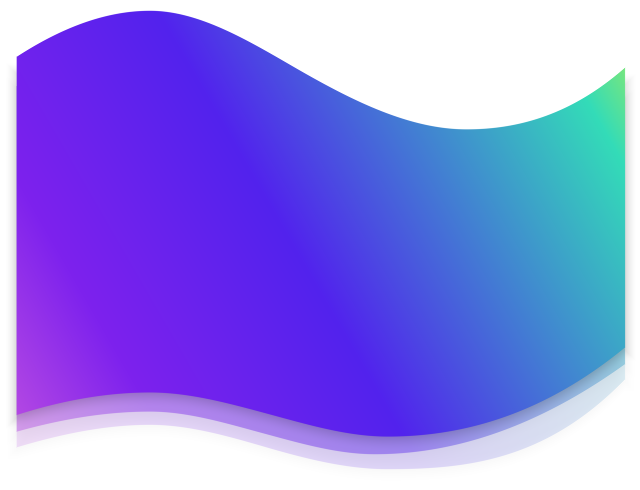
Reproduce this background procedurally as a WebGL 1 fragment shader.

```glsl
precision highp float;

uniform vec2 u_resolution;

const float LEFT = 0.034;
const float RIGHT = 1.2755;

// Cubic from point a to point b with the given end slopes
float hermite(float x, vec2 a, vec2 b, float slopeA, float slopeB) {
  float w = b.x - a.x;
  float t = clamp((x - a.x) / w, 0.0, 1.0);
  float s = 1.0 - t;
  return mix(a.y, b.y, t * t * (3.0 - 2.0 * t)) + w * t * s * (slopeA * s - slopeB * t);
}

// Wave through a crest, an inflection and a trough; slopes at start, inflection, end
float wave(float x, float startY, vec2 crest, vec2 mid, vec2 trough, float endY, vec3 slope) {
  if (x < crest.x) return hermite(x, vec2(LEFT, startY), crest, slope.x, 0.0);
  if (x < mid.x) return hermite(x, crest, mid, 0.0, slope.y);
  if (x < trough.x) return hermite(x, mid, trough, slope.y, 0.0);
  return hermite(x, trough, vec2(RIGHT, endY), 0.0, slope.z);
}

float topEdge(float x) {
  return wave(x, 0.884, vec2(0.306, 0.978), vec2(0.595, 0.866), vec2(0.952, 0.736),
              0.862, vec3(0.65, -0.58, 0.88));
}

float frontEdge(float x) {
  return wave(x, 0.153, vec2(0.306, 0.199), vec2(0.548, 0.155), vec2(0.791, 0.109),
              0.291, vec3(0.32, -0.27, 0.82));
}

float middleEdge(float x) {
  return wave(x, 0.119, vec2(0.306, 0.160), vec2(0.536, 0.116), vec2(0.765, 0.073),
              0.257, vec3(0.28, -0.27, 0.72));
}

float backEdge(float x) {
  return wave(x, 0.087, vec2(0.306, 0.133), vec2(0.544, 0.087), vec2(0.791, 0.0425),
              0.226, vec3(0.30, -0.29, 1.03));
}

// Signed bound of a ribbon between two edges, negative inside
float ribbon(vec2 p, float top, float bottom) {
  return max(max(LEFT - p.x, p.x - RIGHT), max(p.y - top, bottom - p.y));
}

// Diagonal gradient from orchid to lime
vec3 spectrum(vec2 p) {
  float d = dot(p, vec2(0.866, 0.5));
  vec3 c = mix(vec3(0.70, 0.28, 0.89), vec3(0.49, 0.13, 0.93), clamp((d - 0.105) / 0.242, 0.0, 1.0));
  c = mix(c, vec3(0.32, 0.135, 0.93), clamp((d - 0.347) / 0.422, 0.0, 1.0));
  c = mix(c, vec3(0.20, 0.86, 0.72), clamp((d - 0.769) / 0.666, 0.0, 1.0));
  return mix(c, vec3(0.46, 0.90, 0.50), clamp((d - 1.435) / 0.10, 0.0, 1.0));
}

// Soft shadow, then a translucent fill
vec3 layer(vec3 base, vec3 fill, float dist, float shadowDist, float shade, float alpha) {
  float aa = 0.7 / u_resolution.y;
  base *= 1.0 - shade * (1.0 - smoothstep(-0.025, 0.025, shadowDist));
  return mix(base, fill, alpha * (1.0 - smoothstep(-aa, aa, dist)));
}

void main() {
  vec2 p = gl_FragCoord.xy / u_resolution * vec2(1.306, 1.0);
  vec2 q = p + vec2(0.0, 0.005);
  vec3 fill = spectrum(p);
  float top = topEdge(p.x);
  float front = frontEdge(p.x);
  float middle = middleEdge(p.x);
  float back = backEdge(p.x);

  // Back to front, each ribbon shorter and more opaque
  vec3 color = vec3(1.0);
  color = layer(color, fill, ribbon(p, top - 0.06, back), ribbon(q, top - 0.06, back), 0.04, 0.17);
  color = layer(color, fill, ribbon(p, top - 0.06, middle), ribbon(q, top - 0.06, middle), 0.04, 0.42);
  color = layer(color, fill, ribbon(p, top, front), ribbon(q, top - 0.03, front), 0.22, 1.0);

  gl_FragColor = vec4(color, 1.0);
}
```
